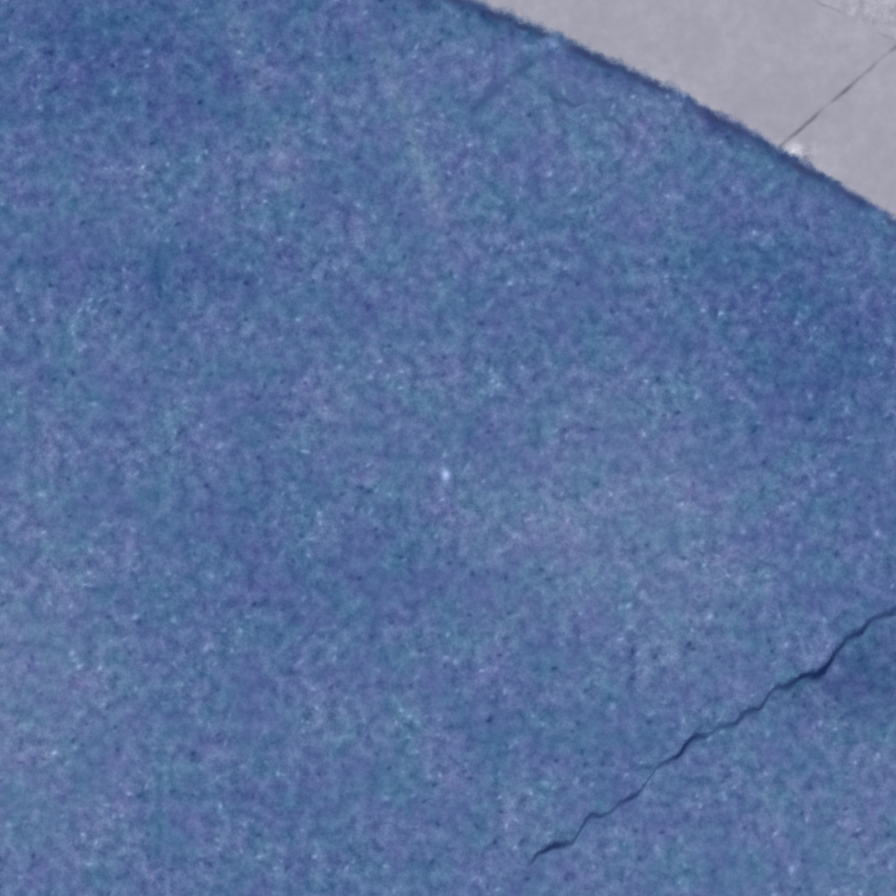
Reproduce this texture procedurally as a Shadertoy shader.

```glsl
vec2 hash2(vec2 p) {
    vec3 q = fract(p.xyx * vec3(0.1031, 0.103, 0.0973));
    q += dot(q, q.yzx + 33.33);
    return fract((q.xx + q.yz) * q.zy);
}

float corner(vec2 cell, vec2 offset, vec2 f) {
    float angle = 6.2832 * hash2(cell + offset).x;
    return dot(vec2(cos(angle), sin(angle)), f - offset);
}

float gradientNoise(vec2 p) {
    vec2 i = floor(p), f = p - i;
    vec2 u = f * f * f * (f * (f * 6.0 - 15.0) + 10.0);
    return mix(mix(corner(i, vec2(0, 0), f), corner(i, vec2(1, 0), f), u.x),
               mix(corner(i, vec2(0, 1), f), corner(i, vec2(1, 1), f), u.x), u.y);
}

float fbm(vec2 p) {
    float sum = 0.0, amp = 1.0;
    for (int i = 0; i < 4; i++) {
        sum += amp * gradientNoise(p);
        p = mat2(1.6, 1.2, -1.2, 1.6) * p + 17.3;
        amp *= 0.6;
    }
    return sum;
}

float segment(vec2 p, vec2 a, vec2 b) {
    vec2 ab = b - a;
    return length(p - a - ab * clamp(dot(p - a, ab) / dot(ab, ab), 0.0, 1.0));
}

float blob(vec2 p, vec2 center, vec2 radius) {
    vec2 d = (p - center) / radius;
    return exp(-dot(d, d));
}

// Small bright chips, one candidate per cell
float flecks(vec2 p, float scale, float density) {
    vec2 q = p * scale, cell = floor(q);
    float sum = 0.0;
    for (int y = -1; y <= 1; y++)
    for (int x = -1; x <= 1; x++) {
        vec2 c = cell + vec2(x, y), rnd = hash2(c + 71.0);
        float angle = 6.2832 * rnd.y;
        vec2 d = q - c - hash2(c + 5.0);
        d = mat2(cos(angle), sin(angle), -sin(angle), cos(angle)) * d;
        sum += step(rnd.x, density) * (0.2 + 0.8 * rnd.y) * exp(-dot(d * d, vec2(9.0, 20.0)));
    }
    return sum;
}

void mainImage(out vec4 fragColor, in vec2 fragCoord) {
    vec2 p = fragCoord / iResolution.xy;
    float clump = fbm(p * 13.0 + 40.0);
    float grain = fbm(p * 66.0) * (0.85 + 0.4 * clump);
    float wobble = gradientNoise(p * 22.0) + 0.5 * gradientNoise(p * 60.0);

    // Broad worn and saturated patches of paint
    float tone = 0.02 + 0.4 * fbm(p * 4.0 + 3.0) + 0.4 * clump;
    tone += 0.75 * blob(p, vec2(0.68, 0.44), vec2(0.18, 0.16));
    tone += 0.65 * blob(p, vec2(0.04, 0.24), vec2(0.15, 0.17));
    tone += 0.35 * blob(p, vec2(0.9, 0.06), vec2(0.2, 0.12));
    tone -= 0.75 * blob(p, vec2(0.15, 0.95), vec2(0.18, 0.1));
    tone -= 0.65 * blob(p, vec2(0.18, 0.69), vec2(0.14, 0.04));
    tone -= 0.6 * blob(p, vec2(0.32, 0.37), vec2(0.15, 0.1));
    tone -= 0.7 * blob(p, vec2(0.88, 0.6), vec2(0.18, 0.12));

    // Pale scuffs
    float scuff = exp(-pow(segment(p, vec2(0.25, 1.02), vec2(0.32, 0.8)) / 0.02, 2.0));
    scuff += exp(-pow(segment(p, vec2(0.4, 1.02), vec2(0.495, 0.755)) / 0.012, 2.0));
    tone += scuff * (0.6 + 0.7 * wobble);

    vec3 paint = mix(vec3(0.335, 0.435, 0.612), vec3(0.42, 0.5, 0.652), max(tone, 0.0));
    paint = mix(paint, vec3(0.255, 0.355, 0.56), clamp(-tone, 0.0, 1.0));
    paint += 0.115 * grain * vec3(1.0, 1.0, 0.9);
    paint += 0.035 * fbm(p * 19.0 + 31.0) * vec3(1.0, -0.6, 0.4);
    paint += 0.14 * flecks(p, 100.0, 0.16) * (0.7 + clump);
    paint -= 0.1 * flecks(p + 0.61, 90.0, 0.1);
    paint += 0.15 * flecks(p + 0.37, 70.0, 0.025);
    paint += 0.3 * blob(p, vec2(0.498, 0.471), vec2(0.005, 0.007));

    // Broken crack, darker and wider toward the right
    float along = clamp((p.x - 0.58) / 0.42, 0.0, 1.0);
    float jag = 0.022 * gradientNoise(vec2(p.x * 17.0, 4.3)) + 0.014 * gradientNoise(vec2(p.x * 43.0, 8.6));
    float crackDist = (p.y - 0.025 - 0.705 * (p.x - 0.58) - jag) * 0.82 + 0.003 * grain;
    float gap = gradientNoise(vec2(p.x * 31.0, 2.4));
    float crackWidth = 0.0027 + 0.0018 * along + 0.0025 * gap;
    float crack = exp(-pow(crackDist / crackWidth, 2.0)) * smoothstep(0.0, 0.06, along);
    crack *= clamp(0.6 + 0.3 * along + 0.8 * gap + 0.3 * grain, 0.0, 0.95);
    paint = mix(paint, vec3(0.12, 0.19, 0.36), crack);
    paint -= 0.07 * blob(p, vec2(0.95, 0.245), vec2(0.1, 0.05)) * smoothstep(0.01, -0.01, crackDist);

    // Hairline cracks beside the kerb
    vec2 bent = p + 0.016 * wobble;
    float hairline = min(segment(bent, vec2(0.535, 0.885), vec2(0.61, 0.945)),
                         segment(bent, vec2(0.61, 0.905), vec2(0.71, 0.855)));
    paint -= 0.1 * exp(-pow(hairline / 0.005, 2.0)) * clamp(0.5 + wobble + grain, 0.0, 1.0);
    paint += 0.2 * blob(p, vec2(0.62, 0.95), vec2(0.02, 0.008)) * (0.7 + grain);

    // Kerb slab with a joint and a rougher far corner
    float t = p.x - 0.52;
    float edge = (p.y - 1.0 + 0.373 * t + 0.3 * t * t) * 0.88 + 0.005 * wobble + 0.004 * grain;
    vec3 kerb = vec3(0.64, 0.64, 0.7) + 0.03 * grain + 0.025 * clump;
    float joint = segment(p + 0.008 * wobble, vec2(0.87, 0.836), vec2(1.02, 0.965));
    kerb -= 0.17 * exp(-pow(joint / 0.0025, 2.0)) * clamp(0.7 + wobble, 0.0, 1.0);
    float far = p.y - 1.0 + 0.52 * (p.x - 0.91) + 0.008 * wobble;
    kerb += smoothstep(-0.003, 0.003, far) * (0.02 + 0.07 * grain);
    kerb -= 0.1 * smoothstep(0.005, 0.0, abs(far)) * clamp(0.5 + wobble, 0.0, 1.0);

    // Dirty seam along the kerb
    paint -= 0.09 * smoothstep(-0.035, 0.0, edge) * (0.8 + wobble);
    vec3 col = mix(paint, kerb, smoothstep(-0.004, 0.009, edge));
    float seam = exp(-pow((edge + 0.003) / 0.005, 2.0));
    col = mix(col, vec3(0.22, 0.26, 0.42), seam * clamp(0.5 + wobble + 0.6 * grain, 0.0, 0.85));
    col += 0.2 * blob(p, vec2(0.885, 0.832), vec2(0.022, 0.008)) * (0.5 + grain);

    fragColor = vec4(clamp(col, 0.0, 1.0), 1.0);
}
```
